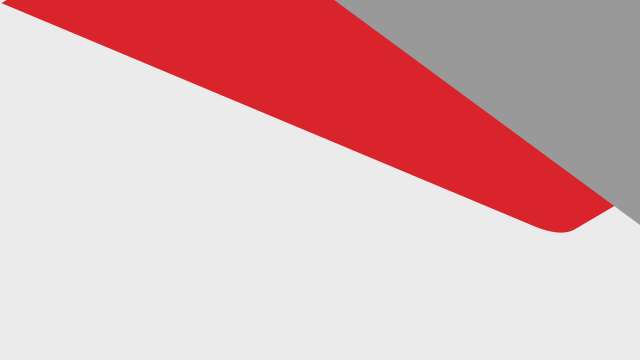
Reproduce this background procedurally as a WebGL 2 fragment shader.

```glsl
#version 300 es
precision highp float;

uniform vec2 u_resolution;
out vec4 outColor;

// Antialiased coverage of the region where the field is positive
float coverage(float field) {
    float slope = length(vec2(dFdx(field), dFdy(field)));
    return clamp(field / max(slope, 1e-6) + 0.5, 0.0, 1.0);
}

// Positive on the side of a line that its normal points to
float halfPlane(vec2 p, vec2 point, vec2 normal) {
    return dot(p - point, normalize(normal));
}

// Wedge spanned by two arms, its tip rounded by a parabola tangent at both arm ends
float roundedWedge(vec2 p, vec2 tip, vec2 armA, vec2 armB) {
    vec2 k = inverse(mat2(armA, armB)) * (p - tip);
    float skew = k.x - k.y;
    float curve = 2.0 * (k.x + k.y) - 1.0 - skew * skew;
    return abs(skew) < 1.0 ? curve : 4.0 * min(k.x, k.y);
}

void main() {
    // Canvas height is one unit
    vec2 p = gl_FragCoord.xy / u_resolution.y;

    vec3 paleGrey = vec3(0.922);
    vec3 red = vec3(0.847, 0.141, 0.165);
    vec3 midGrey = vec3(0.6);

    // Red blade with a rounded lower corner and a clipped left tip
    float blade = coverage(roundedWedge(p, vec2(1.5583, 0.3405),
                                        vec2(-0.0769, 0.0322), vec2(0.0389, 0.0229)));
    blade *= coverage(halfPlane(p, vec2(0.0185, 1.0), vec2(1.0, -1.7)));

    // Grey corner laid over the blade
    float corner = coverage(halfPlane(p, vec2(0.9282, 1.0), vec2(0.7357, 1.0)));

    vec3 color = mix(paleGrey, red, blade);
    color = mix(color, midGrey, corner);
    outColor = vec4(color, 1.0);
}
```
